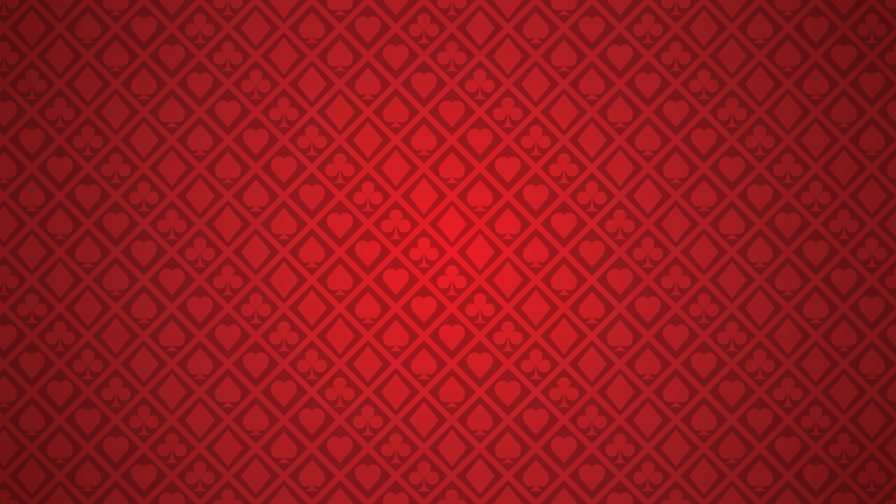
This pattern is drawn by a Shadertoy shader. Its source:

```glsl
// Card suits in a diagonal trellis, lit by a soft red glow from the centre.
// Diagonal coordinates give the cells; distance functions draw each suit.
// Suit order wraps over whole columns and rows, so the sheet tiles.

#define GRID vec2(16.0, 9.0)              // cells across and down
#define GRID_SHIFT 0.07                   // sideways offset, in cells
#define BAND_HALF_WIDTH 0.052             // trellis band, in cells
#define HEART_SCALE 0.385
#define DIAMOND_HALF vec2(0.265, 0.33)
#define CLUB_RADIUS 0.117
#define GLOW_CENTRE vec3(0.935, 0.11, 0.14)
#define GLOW_EDGE vec3(0.40, 0.055, 0.06)
#define GLOW_MIDDLE vec3(0.0, 0.13, 0.12) // extra warmth between the two
#define CELL_SHADE vec3(0.73, 0.77, 0.79)

float dot2(vec2 v) { return dot(v, v); }

// Heart with its tip at the origin, pointing down
float heartDistance(vec2 p) {
    p = vec2(abs(p.x), p.y / 1.12) / HEART_SCALE;
    float d;
    if (p.x + p.y > 1.0) {
        d = length(p - vec2(0.25, 0.75)) - sqrt(2.0) / 4.0;
    } else {
        float nearest = min(dot2(p - vec2(0.0, 1.0)),
                            dot2(p - 0.5 * max(p.x + p.y, 0.0)));
        d = sqrt(nearest) * sign(p.x - p.y);
    }
    return d * HEART_SCALE;
}

float diamondDistance(vec2 p) {
    vec2 h = DIAMOND_HALF;
    return (dot(abs(p), h.yx) - h.x * h.y) / length(h);
}

// Thin stem flaring into a flat foot
float stemDistance(vec2 p) {
    float down = clamp((0.02 - p.y) / 0.29, 0.0, 1.0);
    float side = abs(p.x) - 0.016 - 0.11 * pow(down, 6.0);
    return max(side * 0.7, abs(p.y + 0.125) - 0.145);
}

float spadeDistance(vec2 p) {
    float head = heartDistance(vec2(p.x, 0.29 - p.y));
    return min(head, stemDistance(p));
}

float clubDistance(vec2 p) {
    float top = length(p - vec2(0.0, 0.145)) - CLUB_RADIUS;
    float sides = length(vec2(abs(p.x) - 0.15, p.y + 0.035)) - CLUB_RADIUS;
    float core = length(p - vec2(0.0, 0.025)) - 0.06;
    return min(min(top, sides), min(core, stemDistance(p)));
}

float suitDistance(vec2 p, float suit) {
    if (suit < 0.5) return diamondDistance(p);
    if (suit < 1.5) return spadeDistance(p);
    if (suit < 2.5) return heartDistance(p + vec2(0.0, 0.27));
    return clubDistance(p);
}

// Radial glow, levelled off at the borders so its slope also wraps
vec3 glow(vec2 uv) {
    vec2 v = abs(uv - 0.5) * 2.0;
    v -= pow(v, vec2(12.0)) / 12.0;
    float t = length(v * GRID) / length(GRID);
    return mix(GLOW_CENTRE, GLOW_EDGE, t) + GLOW_MIDDLE * t * (1.0 - t);
}

void mainImage(out vec4 fragColor, in vec2 fragCoord) {
    vec2 uv = fragCoord / iResolution.xy;
    vec2 p = (uv - 0.5) * GRID - vec2(GRID_SHIFT, 0.0);
    float pixel = GRID.y / iResolution.y;

    // Diagonal cell and its centre
    vec2 diagonal = vec2(p.x + p.y, p.x - p.y);
    vec2 cell = floor(diagonal);
    vec2 halfSteps = vec2(cell.x + cell.y + 1.0, cell.x - cell.y);
    vec2 local = p - 0.5 * halfSteps;

    // One suit per rising diagonal step, with rows wrapped
    float row = mod(halfSteps.y + GRID.y, 2.0 * GRID.y) - GRID.y;
    float suit = mod(floor((halfSteps.x + row) * 0.5), 4.0);

    // Trellis bands and suit share the lighter tone
    vec2 toLine = 0.5 - abs(fract(diagonal) - 0.5);
    float band = min(toLine.x, toLine.y) / sqrt(2.0) - BAND_HALF_WIDTH;
    float d = min(band, suitDistance(local, suit));
    float light = clamp(0.5 - d / pixel, 0.0, 1.0);

    fragColor = vec4(glow(uv) * mix(CELL_SHADE, vec3(1.0), light), 1.0);
}
```
